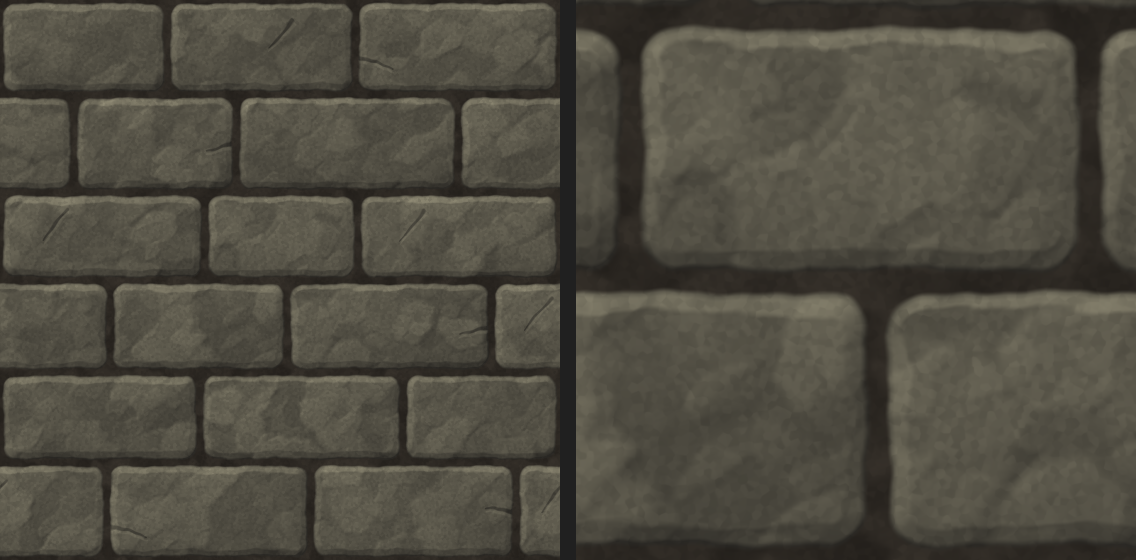
Left: the whole. Right: its middle third, enlarged.
This texture is drawn by a Shadertoy shader. Its source:

```glsl
// Weathered wall of rounded stone blocks: six staggered rows, three blocks per row.

const vec3 MORTAR_DARK  = vec3(0.145, 0.130, 0.112);
const vec3 MORTAR_LIGHT = vec3(0.205, 0.185, 0.160);
const vec3 STONE_SHADOW = vec3(0.245, 0.235, 0.205);
const vec3 STONE_LIGHT  = vec3(0.560, 0.540, 0.455);
const float HALF_GAP = 0.0065;
const float CORNER = 0.021;

// Layout: row edges from the top, and the three upright joints in each row.
const float ROW_EDGE[7] = float[7](0.0, 0.169, 0.344, 0.501, 0.665, 0.826, 1.0);
const vec3 JOINTS[6] = vec3[6](
    vec3(0.0, 0.299, 0.635), vec3(0.132, 0.422, 0.818),
    vec3(0.0, 0.366, 0.639), vec3(0.197, 0.513, 0.878),
    vec3(0.0, 0.357, 0.720), vec3(0.191, 0.555, 0.922));

vec3 hash3(vec2 p) {
    vec3 h = fract(p.xyx * vec3(0.1031, 0.1030, 0.0973));
    h += dot(h, h.yxz + 33.33);
    return fract((h.xxy + h.yzz) * h.zyx);
}

// Cellular noise: random tone per cell, blended where cells meet.
float cellTone(vec2 p, float sharpness) {
    vec2 base = floor(p);
    float sum = 0.0, total = 0.0001;
    for (int y = -1; y <= 1; y++)
    for (int x = -1; x <= 1; x++) {
        vec2 cell = base + vec2(x, y);
        vec3 rnd = hash3(cell);
        vec2 toSite = cell + rnd.xy - p;
        float weight = exp(-sharpness * dot(toSite, toSite));
        sum += weight * rnd.z;
        total += weight;
    }
    return sum / total;
}

// Layered sines give an uneven, hand-cut wobble.
vec2 wobble(vec2 p, float seed) {
    vec2 w = sin(p.yx * 47.0 + seed + vec2(0.0, 2.0));
    w += 0.6 * sin(p.yx * 113.0 + p * 31.0 + seed * 1.7);
    return w + 0.35 * sin(p.yx * 271.0 + p * 90.0 + seed * 2.3);
}

float roundBox(vec2 p, vec2 halfSize, float radius) {
    vec2 k = abs(p) - halfSize + radius;
    return length(max(k, 0.0)) + min(max(k.x, k.y), 0.0) - radius;
}

// Chipped facets, stretched along a rising diagonal.
float facets(vec2 p, vec2 seed) {
    p += 0.0045 * wobble(p * 0.8, seed.x + seed.y);
    vec2 q = vec2(0.8 * p.x - 0.6 * p.y, 1.35 * (0.6 * p.x + 0.8 * p.y));
    return 0.65 * cellTone(q * 15.0 + seed, 19.0) + 0.35 * cellTone(q * 34.0 + seed, 14.0);
}

// Tapered line: 1 on the crack, 0 away from it.
float crackLine(vec2 p, vec2 a, vec2 b, float width) {
    vec2 ab = b - a;
    float t = clamp(dot(p - a, ab) / dot(ab, ab), 0.0, 1.0);
    float reach = width * mix(1.0, 0.25, t);
    return 1.0 - smoothstep(reach * 0.4, reach + 0.0015, length(p - a - ab * t));
}

// Dark split (x) and the lit lip below it (y).
vec2 crack(vec2 p, vec2 halfSize, vec3 rnd) {
    float side = rnd.x < 0.5 ? -1.0 : 1.0;
    bool inner = rnd.z > 0.72;
    vec2 start = halfSize * vec2(side, mix(-0.1, 0.5, rnd.y));
    vec2 span = vec2(-side * mix(0.045, 0.07, rnd.y), (rnd.z - 0.35) * 0.05);
    if (inner) {
        start = halfSize * vec2(side * 0.35, -0.65);
        span = vec2(-0.045, 0.055);
    }
    p += 0.002 * wobble(p, rnd.z * 20.0);
    float width = inner ? 0.0032 : 0.0048;
    float split = crackLine(p, start, start + span, width);
    float lip = crackLine(p - vec2(0.001, 0.006), start, start + span, width);
    return step(0.3, rnd.z) * vec2(split, lip * (1.0 - split));
}

// Stone brightness from facets, bevel and cracks; y points down.
float stoneShade(vec2 p, vec2 halfSize, float dist, vec2 seed) {
    vec3 rnd = hash3(seed + 5.0);
    float tone = facets(p, seed);
    float lip = tone - facets(p - vec2(0.003, 0.004), seed);
    vec2 rel = p / halfSize;
    float shade = 0.31 + 0.34 * (tone - 0.5) + 0.22 * lip;
    shade -= dot(rel, vec2(0.045, 0.075)) + 0.04 * (rnd.x - 0.5);

    vec2 normal = normalize(max(abs(p) - halfSize + CORNER, 0.0001)) * sign(p);
    float light = dot(normal, vec2(-0.42, -0.90));
    float ragged = 0.0016 * wobble(p * 1.3, seed.y).x + 0.004 * (tone - 0.5);
    float bevel = smoothstep(-0.0135, -0.0095, dist + ragged);
    shade += bevel * (light > 0.0 ? 0.33 : 0.22) * light;

    vec2 split = crack(p, halfSize, rnd);
    shade += 0.14 * split.y - 0.32 * split.x;
    return shade - 0.30 * smoothstep(-0.0045, 0.0, dist);
}

void mainImage(out vec4 fragColor, in vec2 fragCoord) {
    vec2 uv = fragCoord / iResolution.xy;
    uv.y = 1.0 - uv.y;

    // Find the block that holds this point; rows wrap sideways.
    int row = 0;
    for (int i = 1; i < 6; i++) if (uv.y >= ROW_EDGE[i]) row = i;
    vec3 joint = JOINTS[row];
    float x = joint.x + fract(uv.x - joint.x);
    int id = int(x >= joint.y) + int(x >= joint.z);
    vec2 low = vec2(joint[id], ROW_EDGE[row]);
    vec2 high = vec2(id == 2 ? joint.x + 1.0 : joint[id + 1], ROW_EDGE[row + 1]);
    vec2 local = vec2(x, uv.y) - 0.5 * (low + high);
    vec2 halfSize = 0.5 * (high - low) - HALF_GAP;
    vec2 seed = vec2(row, id) * vec2(17.3, 29.7) + 11.0;

    // Mortar, then the stone over it, then fine grain.
    float dist = roundBox(local + 0.0011 * wobble(local, seed.x + seed.y), halfSize, CORNER);
    vec3 mortar = mix(MORTAR_DARK, MORTAR_LIGHT, cellTone(uv * 45.0, 8.0));
    float shade = stoneShade(local, halfSize, dist, seed);
    vec3 stone = mix(STONE_SHADOW, STONE_LIGHT, clamp(shade, -0.25, 1.0));
    float soft = max(0.0018, 1.0 / iResolution.y);
    vec3 color = mix(stone, mortar, smoothstep(-soft, soft, dist));
    color *= 1.0 + 0.13 * (cellTone(uv * 230.0, 9.0) - 0.5);
    fragColor = vec4(color, 1.0);
}
```
